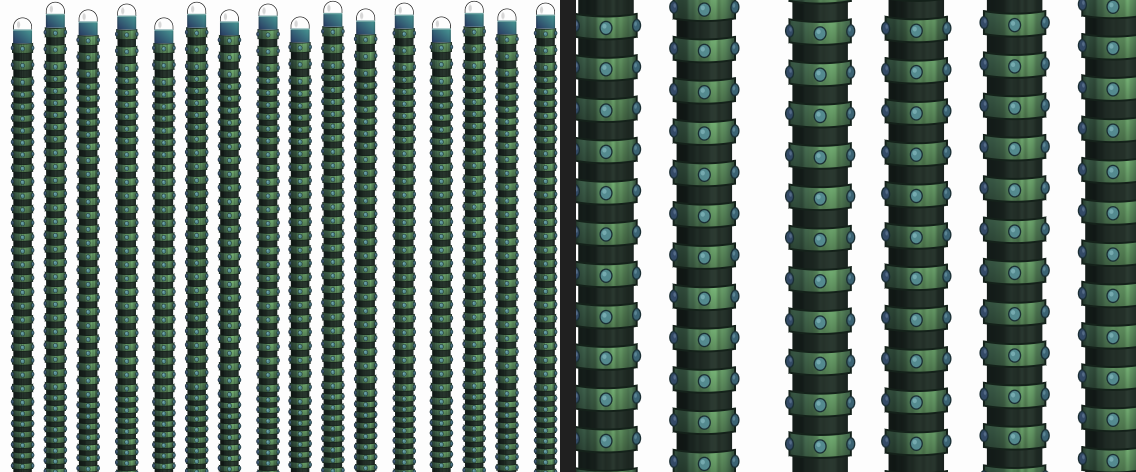
Left: the whole. Right: its middle third, enlarged.
Reproduce this pattern procedurally as a WebGL 1 fragment shader.

```glsl
precision highp float;
// Sixteen tall banded pipes in groups of four, each topped by teal liquid under a glass dome.
// The nearest pipe is found by formula; bands come from a piecewise-linear ring index along
// the pipe, with studs, cylinder shading and fine vertical grain laid over them.
uniform vec2 u_resolution;

#define CANVAS_H 648.0      // design units over the canvas height
#define PIPE_W 12.7         // half width of the dark pipe
#define BAND_W 14.0         // half width of a green band
#define BAND_FILL 0.55      // band height as a share of ring spacing
#define DOME_R 13.0         // glass dome radius
#define LIQUID_TOP 16.5     // depth where the liquid starts
#define LIQUID_END 35.5     // depth where the pipe starts
#define STUD_R 2.7          // centre stud radius
#define GRAIN 0.30          // strength of the vertical grain
#define PAPER vec3(0.992)
#define BAND_LIGHT vec3(0.35, 0.53, 0.35)
#define BAND_SHADE vec3(0.18, 0.28, 0.22)

float hash(vec2 p) {
    return fract(sin(dot(p, vec2(12.9898, 78.233))) * 43758.5453);
}

float grainNoise(float x, float seed) {
    float i = floor(x);
    return mix(hash(vec2(i, seed)), hash(vec2(i + 1.0, seed)), smoothstep(0.0, 1.0, x - i));
}

// Antialiased coverage of a signed distance in design units.
float cover(float dist) {
    return clamp(0.5 - dist * u_resolution.y / CANVAS_H, 0.0, 1.0);
}

float box(vec2 p, vec2 halfSize) {
    vec2 q = abs(p) - halfSize;
    return max(q.x, q.y);
}

float ellipse(vec2 p, vec2 r) {
    return (length(p / r) - 1.0) * min(r.x, r.y);
}

// Centre and top of a pipe: four offsets per group, groups in uneven pairs.
vec2 pipeOrigin(float i) {
    float k = mod(i, 4.0);
    float group = floor(i / 4.0);
    float pair = floor(group / 2.0);
    float x = 31.0 + 381.0 * pair + 194.0 * mod(group, 2.0) + 45.0 * k + 8.0 * step(2.5, k);
    float top = k < 0.5 ? 24.0 : k < 1.5 ? 2.5 : k < 2.5 ? 13.0 : 5.0;
    return vec2(x, top - 1.3 * pair);
}

// Ring index at a depth: wide spacing first, then tight, regular, and tight again.
float ringIndex(float d) {
    return (min(d, 91.0) - 43.0) / 23.0 + clamp(d - 91.0, 0.0, 98.0) / 16.5
         + clamp(d - 189.0, 0.0, 343.0) / 18.9 + max(d - 532.0, 0.0) / 14.5;
}

float ringSpacing(float d) {
    return d < 91.0 ? 23.0 : d < 189.0 ? 16.5 : d < 532.0 ? 18.9 : 14.5;
}

vec3 drawStud(vec3 col, vec2 p, vec2 r, vec3 tint) {
    col = mix(col, vec3(0.10, 0.18, 0.20), cover(ellipse(p, r + 0.6)));
    col = mix(col, tint, cover(ellipse(p, r)));
    return mix(col, tint + 0.16, 0.8 * cover(ellipse(p + r * 0.3, r * 0.4)));
}

vec3 drawCap(vec3 col, vec2 p, float u) {
    // Glass: thin outline with a soft grey reflection.
    float dome = length(vec2(p.x, min(p.y - DOME_R, 0.0))) - DOME_R + 0.5;
    float above = cover(p.y - LIQUID_TOP);
    col = mix(col, vec3(0.12), above * cover(abs(dome) - 0.45));
    col = mix(col, vec3(0.80), 0.8 * cover(ellipse(p - vec2(-5.5, 10.0), vec2(2.2, 4.5))));
    // Liquid: teal at the surface, blue towards the left and bottom.
    float mid = 0.5 * (LIQUID_TOP + LIQUID_END);
    float depth = (p.y - LIQUID_TOP) / (LIQUID_END - LIQUID_TOP);
    vec3 liquid = mix(vec3(0.17, 0.26, 0.40), vec3(0.27, 0.58, 0.57),
                      clamp(0.75 + 0.35 * u - 0.55 * depth, 0.0, 1.0));
    liquid *= 1.0 - 0.25 * smoothstep(0.7, 1.0, abs(u));
    liquid = mix(liquid, vec3(0.46, 0.66, 0.65), cover(abs(p.y - LIQUID_TOP - 1.0) - 0.8));
    return mix(col, liquid, cover(box(p - vec2(0.0, mid), vec2(DOME_R, mid - LIQUID_TOP))));
}

vec3 drawPipe(vec3 col, vec2 p, float id) {
    float u = clamp(p.x / BAND_W, -1.0, 1.0);
    float light = smoothstep(-0.75, 0.25, u) * (1.0 - 0.8 * smoothstep(0.5, 1.0, u));
    float grain = 1.0 + GRAIN * (grainNoise(p.x * 0.6 + 20.0, id) - 0.5);

    // Dark core below the liquid.
    vec3 core = mix(vec3(0.07, 0.10, 0.09), vec3(0.15, 0.20, 0.17), light) * grain;
    col = mix(col, core, cover(max(abs(p.x) - PIPE_W, LIQUID_END - p.y)));

    // Bowed bands with dark rims.
    float depth = p.y + 1.2 * u * u;
    float index = ringIndex(depth);
    float ring = floor(index + 0.5);
    float spacing = ringSpacing(depth);
    vec2 q = vec2(p.x, (index - ring) * spacing);
    float halfH = 0.5 * BAND_FILL * spacing;
    float visible = step(-0.5, index);
    vec3 band = mix(BAND_SHADE, BAND_LIGHT, light) * grain;
    band *= 0.94 + 0.12 * hash(vec2(ring, id)) - 0.12 * q.y / halfH;
    float shape = box(q, vec2(BAND_W, halfH));
    col = mix(col, vec3(0.08, 0.13, 0.10), visible * cover(shape - 0.5));
    col = mix(col, band, visible * cover(shape + 0.4));

    // One stud in front and one on each side.
    vec3 sideTint = p.x < 0.0 ? vec3(0.20, 0.29, 0.40) : vec3(0.23, 0.39, 0.45);
    vec3 studs = drawStud(col, vec2(abs(p.x) - 14.0, q.y), vec2(1.5, 2.4), sideTint);
    studs = drawStud(studs, q, vec2(STUD_R - 0.3, STUD_R), vec3(0.33, 0.54, 0.56));
    return drawCap(mix(col, studs, visible), p, u);
}

void main() {
    vec2 p = vec2(gl_FragCoord.x, u_resolution.y - gl_FragCoord.y) * CANVAS_H / u_resolution.y;
    vec2 nearest = vec2(1000.0);
    float id = 0.0;
    for (int i = 0; i < 16; i++) {
        vec2 local = p - pipeOrigin(float(i));
        if (abs(local.x) < abs(nearest.x)) { nearest = local; id = float(i); }
    }
    gl_FragColor = vec4(drawPipe(PAPER, nearest, id), 1.0);
}
```
